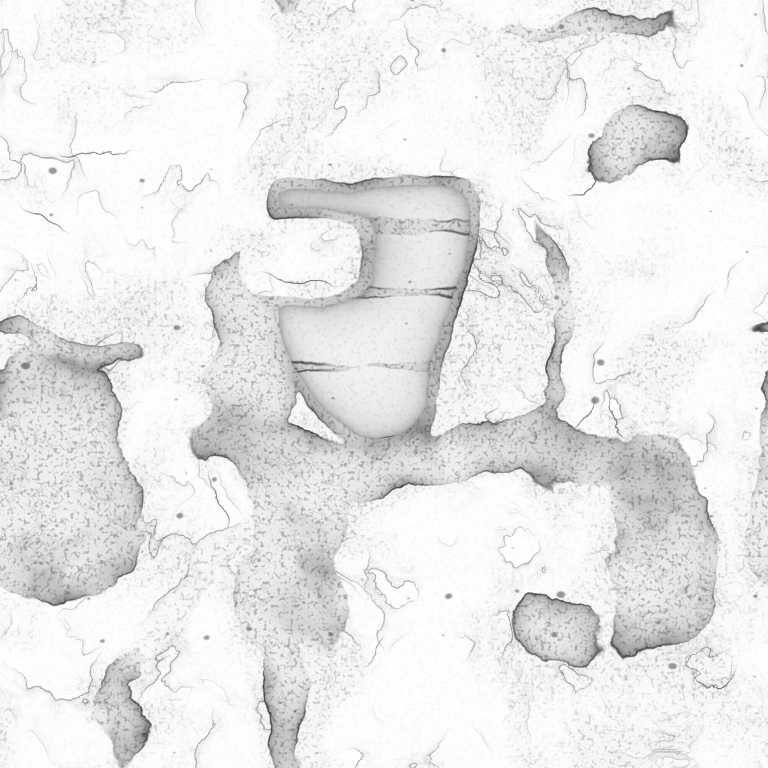
A Shadertoy shader for this texture map:

```glsl
// Occlusion map of a plaster wall broken open to rough mortar and a pocket of bricks.

#define SWAY 0.06
#define CRUMBLE 0.042
#define PLASTER_TONE 0.995
#define MORTAR_TONE 0.945
#define BRICK_TONE 0.955
#define GRAIN 0.30
#define EDGE_DARK 0.50
#define EDGE_WIDTH 0.007
#define FLAKE_DARK 0.24
#define COURSE 0.09
#define PIT_CELLS 20.0

// Large losses of plaster: centre, radii
const vec4 RECESS[12] = vec4[12](
    vec4(0.075, 0.37, 0.10, 0.14), vec4(0.33, 0.56, 0.055, 0.12),
    vec4(0.54, 0.41, 0.28, 0.045), vec4(0.39, 0.28, 0.06, 0.14),
    vec4(0.36, 0.10, 0.025, 0.09), vec4(0.855, 0.29, 0.055, 0.14),
    vec4(0.09, 0.535, 0.12, 0.014), vec4(0.71, 0.58, 0.011, 0.19),
    vec4(0.74, 0.17, 0.06, 0.035), vec4(0.19, 0.09, 0.02, 0.08),
    vec4(0.84, 0.81, 0.05, 0.035), vec4(0.75, 0.97, 0.10, 0.012));

vec2 hash2(vec2 p) {
    vec3 h = fract(p.xyx * vec3(0.1031, 0.1030, 0.0973));
    h += dot(h, h.yzx + 33.33);
    return fract((h.xx + h.yz) * h.zy);
}

float corner(vec2 cell, vec2 offset, float period) {
    float angle = 6.2832 * hash2(mod(cell, period)).x;
    return dot(vec2(cos(angle), sin(angle)), offset);
}

// Gradient noise that repeats over the unit square
float noise(vec2 uv, float freq) {
    vec2 p = uv * freq, i = floor(p), f = p - i;
    vec2 s = f * f * f * (f * (f * 6.0 - 15.0) + 10.0);
    vec2 e = vec2(1.0, 0.0);
    float low = mix(corner(i, f, freq), corner(i + e, f - e, freq), s.x);
    float high = mix(corner(i + e.yx, f - e.yx, freq), corner(i + 1.0, f - 1.0, freq), s.x);
    return mix(low, high, s.y);
}

float fbm(vec2 uv, float freq, int octaves) {
    float sum = 0.0, gain = 1.0;
    for (int k = 0; k < octaves; k++) {
        sum += gain * noise(uv, freq);
        gain *= 0.5;
        freq *= 2.0;
    }
    return sum;
}

float smin(float a, float b, float k) {
    float h = max(k - abs(a - b), 0.0) / k;
    return min(a, b) - 0.25 * h * h * k;
}

float smax(float a, float b, float k) { return -smin(-a, -b, k); }

// Turns a field into a distance in canvas units
float even(float field) {
    float slope = length(vec2(dFdx(field), dFdy(field))) * iResolution.y;
    return field / max(slope, 0.6);
}

// Rounded block, wrapped around the tile
float block(vec2 p, vec4 shape) {
    vec2 q = abs(fract(p - shape.xy + 0.5) - 0.5) / shape.zw;
    return (pow(dot(q * q, q) + 1e-6, 1.0 / 3.0) - 1.0) * min(shape.z, shape.w);
}

float lump(vec2 p) { return block(p, vec4(0.395, 0.665, 0.08, 0.056)); }

// Tapered pocket that shows the bricks
float pocket(vec2 p) {
    float right = dot(p - vec2(0.58, 0.60), vec2(0.966, -0.258));
    float left = dot(p - vec2(0.395, 0.505), vec2(-0.81, -0.59));
    float d = smax(right, left, 0.06);
    d = smax(d, abs(p.y - 0.595) - 0.16, 0.05);
    d = smax(d, 0.36 - p.x, 0.03);
    return smax(d, 0.012 - lump(p), 0.02);
}

float pits(vec2 uv) {
    vec2 p = uv * PIT_CELLS, cell = mod(floor(p), PIT_CELLS);
    vec2 h = hash2(cell + 7.0), c = 0.3 + 0.4 * hash2(cell + 51.0);
    float d = length((fract(p) - c) * vec2(1.0, 1.3)) - mix(0.03, 0.13, h.y * h.y * h.y);
    return step(0.8, h.x) * smoothstep(0.03, -0.06, d);
}

void mainImage(out vec4 fragColor, in vec2 fragCoord) {
    vec2 uv = fragCoord / iResolution.y;
    float aa = 1.0 / iResolution.y;

    // Domain warp for crumbling outlines
    vec2 sway = vec2(noise(uv, 4.0), noise(uv + 0.37, 4.0));
    vec2 crumble = vec2(fbm(uv, 6.0, 7), fbm(uv + 0.61, 6.0, 7));
    vec2 q = uv + SWAY * sway + CRUMBLE * crumble;
    vec2 nearUv = uv + 0.014 * sway + 0.016 * crumble;
    float patchy = noise(uv + 0.17, 11.0);
    float broad = fbm(q + 0.13, 7.0, 4);

    // Layer distances
    float hole = pocket(nearUv);
    float loss = hole - 0.012 - 0.02 * broad;
    for (int k = 0; k < 12; k++) loss = smin(loss, block(q, RECESS[k]), 0.015);
    loss = max(loss + 0.012 * broad, -lump(nearUv));
    float open = smoothstep(aa, -aa, loss);

    // Fine grain and scribbled creases
    float specks = smoothstep(0.0, 0.6, noise(uv, 230.0) + 0.6 * noise(uv, 110.0));
    float creases = 1.0 - smoothstep(0.0, 0.16, abs(fbm(q, 64.0, 3)));
    float grain = 0.75 * specks + 0.4 * creases * smoothstep(-0.2, 0.3, noise(uv, 29.0));

    // Plaster: thin flakes, worn areas and hairline cracks
    float plaster = PLASTER_TONE;
    for (int k = 0; k < 3; k++) {
        float n = float(k), freq = 3.0 + 3.0 * n;
        float d = even(fbm(q + 0.23 * n, freq, 4) - 0.12);
        float shown = smoothstep(0.0, 0.4, noise(uv + 0.41 * n, 9.0));
        float shade = smoothstep(aa, -aa, d) * exp(min(d, 0.0) / 0.006);
        float rim = smoothstep(0.0016, 0.0, abs(d + 0.0008));
        plaster *= 1.0 - FLAKE_DARK * shown * (0.4 * shade + rim);
    }
    float halo = smoothstep(0.06, 0.0, loss + 0.09 * broad + 0.02);
    float worn = max(smoothstep(0.0, 0.6, fbm(q + 0.53, 4.0, 5)), 0.9 * halo);
    plaster *= 1.0 - worn * (0.03 + 0.65 * GRAIN * grain) - 0.02 * specks;
    float crack = smoothstep(0.0016, 0.0, abs(even(fbm(q + 0.71, 6.0, 2))));
    plaster *= 1.0 - 0.5 * crack * smoothstep(0.2, 0.45, noise(uv + 0.29, 7.0));

    // Mortar: grain, cavities and shadow under the broken edge
    float cavity = smoothstep(0.1, 0.9, broad);
    float edge = EDGE_DARK * clamp(0.5 + 1.6 * patchy, 0.08, 1.0);
    float mortar = MORTAR_TONE * (1.0 - GRAIN * grain) * (1.0 - 0.3 * cavity);
    mortar *= 1.0 - edge * (0.6 * exp(min(loss, 0.0) / EDGE_WIDTH)
                          + 0.35 * exp(min(loss, 0.0) / (4.0 * EDGE_WIDTH)));
    mortar *= 1.0 - 0.12 * exp(-max(hole, 0.0) / 0.012);

    // Bricks: smooth faces between ragged bed joints
    float course = (nearUv.y - 0.435) / COURSE;
    float bed = abs(fract(course + 0.5) - 0.5) * COURSE + 0.012 * broad;
    float joint = smoothstep(0.010, 0.008, bed);
    float crevice = smoothstep(0.0028, 0.0, abs(bed - 0.008)) * smoothstep(-0.15, 0.25, patchy);
    float brick = BRICK_TONE * (1.0 - 0.05 * specks);
    brick = mix(brick, 0.9 * (1.0 - GRAIN * grain), joint) * (1.0 - 0.55 * crevice);
    brick *= 1.0 - 0.17 * exp(min(hole, 0.0) / 0.02) - 0.16 * exp(min(hole, 0.0) / 0.004);

    // Stack the layers, then draw broken rims and pits
    float tone = mix(plaster, mortar, open);
    tone = mix(tone, brick, smoothstep(aa, -aa, hole));
    float rim = smoothstep(0.002, 0.0, abs(even(loss) + 0.001));
    tone *= 1.0 - 0.42 * rim * smoothstep(-0.2, 0.35, patchy);
    tone *= 1.0 - 0.4 * pits(uv + 0.15 * CRUMBLE * crumble);
    fragColor = vec4(vec3(clamp(tone, 0.0, 1.0)), 1.0);
}
```
